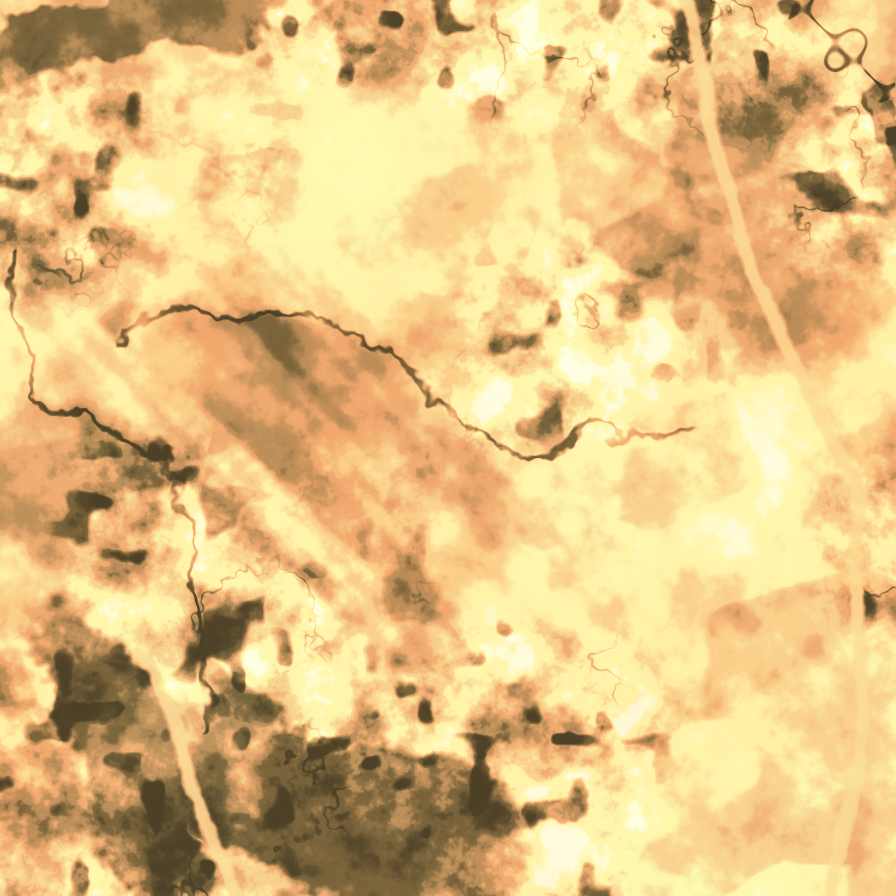
This texture is drawn by a Shadertoy shader. Its source:

```glsl
// Aerial view of dry farmland: ochre fields, dark scrub, winding creeks and pale tracks.

float hash(vec2 p) {
    p = fract(p * vec2(123.34, 456.21));
    p += dot(p, p + 45.32);
    return fract(p.x * p.y);
}

float noise(vec2 p) {
    vec2 i = floor(p), f = fract(p);
    f = f * f * (3.0 - 2.0 * f);
    return mix(mix(hash(i), hash(i + vec2(1, 0)), f.x),
               mix(hash(i + vec2(0, 1)), hash(i + vec2(1, 1)), f.x), f.y);
}

// Layered noise centred on zero
float fbm(vec2 p) {
    float sum = 0.0, amp = 0.5;
    for (int i = 0; i < 5; i++) {
        sum += amp * (2.0 * noise(p) - 1.0);
        p = mat2(0.8, 0.6, -0.6, 0.8) * p * 2.0 + 7.3;
        amp *= 0.62;
    }
    return sum;
}

vec2 turn(vec2 p, float a) {
    return vec2(cos(a) * p.x + sin(a) * p.y, cos(a) * p.y - sin(a) * p.x);
}

// Straight-sided cells, each with a random value, blended softly at the borders
float fields(vec2 p) {
    float sum = 0.0, total = 0.0;
    for (int y = -1; y <= 1; y++)
    for (int x = -1; x <= 1; x++) {
        vec2 id = floor(p) + vec2(x, y);
        vec2 d = id + 0.15 + 0.7 * vec2(hash(id), hash(id + 17.3)) - p;
        float w = exp(-30.0 * dot(d, d));
        sum += w * hash(id + 5.7);
        total += w;
    }
    return sum / total;
}

// Rounded block of land at a given centre, half size and angle
float patchMask(vec2 p, vec2 centre, vec2 halfSize, float angle) {
    vec2 d = turn(p - centre, angle) / halfSize;
    d *= d;
    return smoothstep(1.15, 0.88, sqrt(sqrt(dot(d, d))));
}

float segment(vec2 p, vec2 a, vec2 b) {
    vec2 ab = b - a;
    return length(p - a - ab * clamp(dot(p - a, ab) / dot(ab, ab), 0.0, 1.0));
}

// Distance to a path through five points
float path(vec2 p, vec2 pts[5]) {
    float d = 1.0;
    for (int i = 0; i < 4; i++) d = min(d, segment(p, pts[i], pts[i + 1]));
    return d;
}

vec3 soilColour(float t) {
    vec3 c = mix(vec3(0.30, 0.25, 0.15), vec3(0.48, 0.39, 0.23), smoothstep(0.0, 0.04, t));
    c = mix(c, vec3(0.74, 0.56, 0.35), smoothstep(0.04, 0.12, t));
    c = mix(c, vec3(0.94, 0.67, 0.44), smoothstep(0.12, 0.27, t));
    c = mix(c, vec3(0.98, 0.82, 0.55), smoothstep(0.27, 0.54, t));
    c = mix(c, vec3(1.00, 0.96, 0.67), smoothstep(0.54, 0.80, t));
    return mix(c, vec3(1.00, 0.99, 0.87), smoothstep(0.87, 0.97, t));
}

void mainImage(out vec4 fragColor, in vec2 fragCoord) {
    vec2 p = fragCoord / iResolution.xy;
    vec2 wobble = vec2(fbm(p * 9.0), fbm(p * 9.0 + 40.0));
    vec2 w = p + 0.05 * wobble;
    vec2 slope = turn(p, -0.83);

    // Field mosaic and large regions of pale or ochre soil
    float z = 0.35 + 1.5 * (fields(turn(p + 0.008 * wobble, 0.4) * vec2(7.0, 9.0)) - 0.5);
    float ochre = patchMask(w, vec2(0.38, 0.48), vec2(0.21, 0.13), -0.83);
    float pale = patchMask(w, vec2(0.31, 0.78), vec2(0.17, 0.14), -0.2);
    z = mix(z, -0.75, 0.8 * ochre);
    z = mix(z, 0.75, 0.8 * pale);
    z -= 1.1 * patchMask(w, vec2(0.09, 0.73), vec2(0.11, 0.07), -0.7);
    z -= 0.9 * patchMask(w, vec2(0.07, 0.46), vec2(0.11, 0.10), -0.4);
    z -= 0.8 * patchMask(w, vec2(0.88, 0.78), vec2(0.11, 0.19), 0.3);
    z -= 0.9 * patchMask(w, vec2(0.70, 0.78), vec2(0.09, 0.06), -0.7);
    z += 0.6 * patchMask(w, vec2(0.71, 0.53), vec2(0.20, 0.13), -0.5);

    // Ploughed streaks running down the slope
    float streaks = noise(slope * vec2(6.0, 75.0)) + noise(slope * vec2(4.0, 28.0)) - 1.0;
    z += streaks * (0.25 + 0.6 * ochre);
    z = mix(z, 0.5 + streaks, 0.8 * smoothstep(0.035, 0.02, segment(p + 0.01 * wobble, vec2(0.05, 0.66), vec2(0.58, 0.18))));

    // Dark scrubland
    float scrub = patchMask(w, vec2(0.13, 0.14), vec2(0.18, 0.055), -1.05);
    scrub = max(scrub, patchMask(w, vec2(0.38, 0.09), vec2(0.20, 0.08), -0.45));
    scrub = max(scrub, 0.8 * patchMask(w, vec2(0.15, 0.98), vec2(0.19, 0.04), 0.25));
    scrub = max(scrub, patchMask(w, vec2(1.0, 0.88), vec2(0.025, 0.045), 0.0));
    z = mix(z, -1.85, 0.9 * scrub);

    // Rough ground, gullies and scattered bushes
    float wild = smoothstep(0.35, 0.65, noise(p * 5.0 + 3.0)) * (1.0 - 0.7 * max(ochre, pale));
    z += fbm(p * 22.0) * mix(0.8, 2.2, wild);
    z += fbm(p * 6.0 + 11.0) * 0.7;
    z -= 1.2 * wild * smoothstep(0.06, 0.0, abs(fbm(p * 10.0 + 23.0))) * smoothstep(0.45, 0.7, noise(p * 9.0));
    z -= 2.2 * wild * smoothstep(0.7, 0.88, noise(p * 34.0 + 0.6 * wobble));

    // Pale tracks, then dark creeks
    float track = segment(p + 0.015 * wobble, vec2(0.15, 0.27), vec2(0.28, -0.02));
    track = min(track, path(p + 0.01 * wobble, vec2[5](vec2(0.77, 1.0), vec2(0.83, 0.72),
        vec2(0.95, 0.46), vec2(0.965, 0.2), vec2(0.93, 0.0))));
    z = mix(z, 0.35, 0.85 * smoothstep(0.011, 0.004, track));
    vec2 bend = p + 0.05 * wobble;
    float creek = path(bend, vec2[5](vec2(0.15, 0.63), vec2(0.32, 0.64), vec2(0.46, 0.61), vec2(0.58, 0.50), vec2(0.75, 0.54)));
    creek = min(creek, path(bend, vec2[5](vec2(0.02, 0.70), vec2(0.04, 0.57), vec2(0.18, 0.50), vec2(0.23, 0.35), vec2(0.21, 0.18))));
    creek = min(creek, segment(p + 0.022 * sin(p.yx * 110.0), vec2(0.90, 0.99), vec2(0.98, 0.91)));
    z -= 2.2 * smoothstep(0.0065, 0.001, creek) * (0.5 + 0.6 * noise(p * 25.0));

    // Spread the tones evenly over the palette, with a slight shift between red and olive
    vec3 colour = soilColour(1.0 / (1.0 + exp(-1.7 * z)));
    colour *= 1.0 + vec3(0.01, -0.03, -0.05) * fbm(p * 5.0 + 60.0);
    fragColor = vec4(clamp(colour, 0.0, 1.0), 1.0);
}
```
